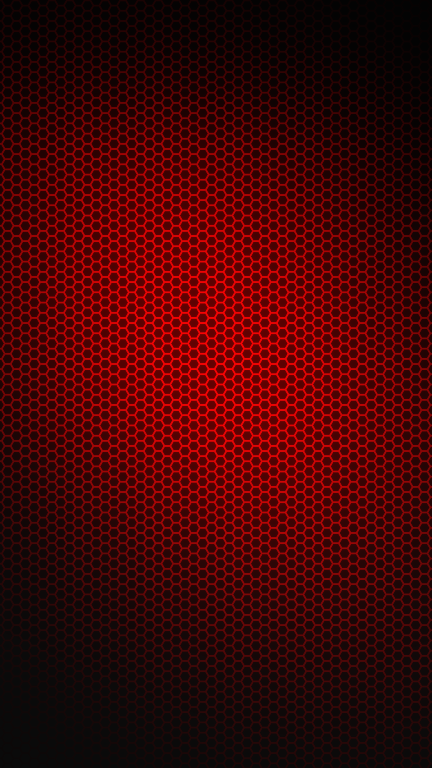
Reproduce this background procedurally as a WebGL 2 fragment shader.

```glsl
#version 300 es
precision highp float;
// A dark honeycomb mesh of flat-topped cells lit by a tilted red glow.

uniform vec2 u_resolution;
out vec4 outColor;

const vec2 LATTICE = vec2(1.7320508, 1.0);
const float CELL_HEIGHT = 1.0 / 75.0;
const vec2 CELL_ORIGIN = vec2(-0.0634, 0.1527);
const vec2 GLOW_CENTER = vec2(-0.003, 0.045);

// Distance to the nearest cell border, in cell heights.
float honeycombEdge(vec2 p) {
    vec2 a = mod(p + 0.5 * LATTICE, LATTICE) - 0.5 * LATTICE;
    vec2 b = mod(p, LATTICE) - 0.5 * LATTICE;
    vec2 q = abs(dot(a, a) < dot(b, b) ? a : b);
    return 0.5 - max(q.y, dot(q, vec2(0.8660254, 0.5)));
}

// Elliptical falloff leaning from upper left to lower right.
float tiltedGlow(vec2 p, vec2 center) {
    vec2 d = p - center;
    float spread = 11.0 * d.x * d.x + 9.0 * d.y * d.y + 6.0 * d.x * d.y;
    return exp(-pow(spread, 1.15));
}

// Border coverage, softened by the size of one pixel.
float borderMask(float edge, float halfWidth, float pixel) {
    float soft = max(0.5 * pixel, 0.03);
    return 1.0 - smoothstep(halfWidth - soft, halfWidth + soft, edge);
}

void main() {
    // Canvas heights, measured from the middle.
    vec2 p = (gl_FragCoord.xy - 0.5 * u_resolution) / u_resolution.y;
    float pixel = 1.0 / (u_resolution.y * CELL_HEIGHT);

    float edge = honeycombEdge((p - CELL_ORIGIN) / CELL_HEIGHT);
    float border = borderMask(edge, 0.085, pixel);
    float halo = exp(-edge * 9.0);

    float glow = tiltedGlow(p, GLOW_CENTER);
    glow *= 1.0 - 0.6 * smoothstep(0.3, 0.5, p.y);

    // Neutral base, a little lighter toward the bottom.
    vec3 base = vec3(mix(0.04, 0.012, smoothstep(-0.45, 0.45, p.y)));
    base *= 1.0 - 0.7 * glow;

    vec3 cell = base + vec3(0.37, 0.0, 0.0) * pow(glow, 1.5);
    cell.r += 0.16 * halo * glow;
    vec3 wire = 0.8 * base + vec3(0.96, 0.01, 0.01) * pow(glow, 0.85);

    outColor = vec4(mix(cell, wire, border), 1.0);
}
```
